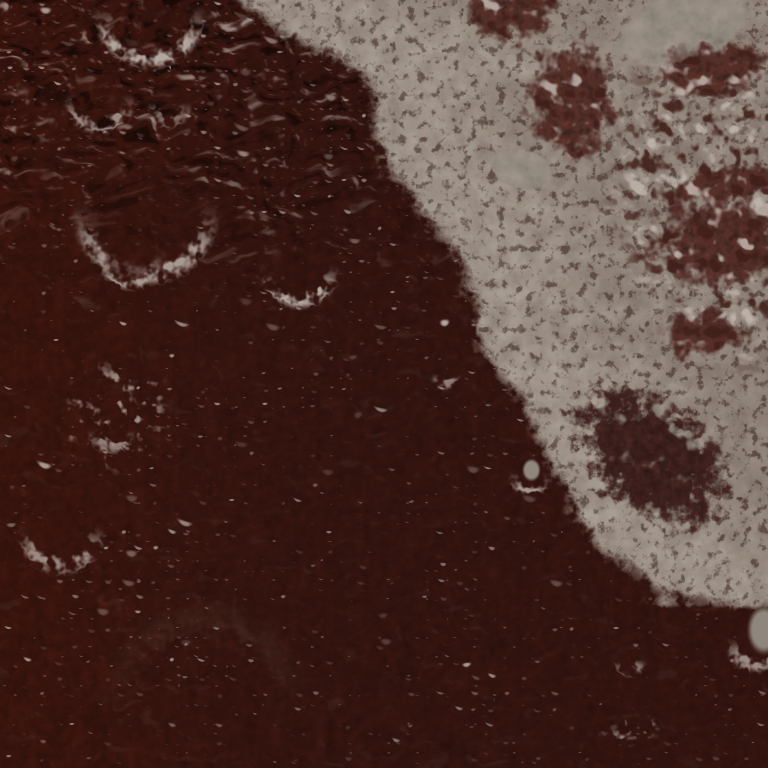
Give the GLSL for this texture, as a WebGL 2 fragment shader.

```glsl
#version 300 es
precision highp float;
// Dark red liquid with glinting bubbles and a diagonal bank of pale foam.
uniform vec2 u_resolution;
out vec4 outColor;

const vec3 LIQUID = vec3(0.195, 0.075, 0.057);
const vec3 RUST = vec3(0.36, 0.17, 0.14);
const vec3 FOAM = vec3(0.66, 0.62, 0.575);
const vec3 SHADE = vec3(0.37, 0.30, 0.27);
const vec3 GLINT = vec3(0.76, 0.72, 0.69);

// Foam outline, from the top edge downwards
const vec2 BANK[14] = vec2[14](
  vec2(0.31, 1), vec2(0.38, 0.948), vec2(0.475, 0.905), vec2(0.485, 0.87),
  vec2(0.5, 0.78), vec2(0.56, 0.713), vec2(0.605, 0.648), vec2(0.628, 0.544),
  vec2(0.677, 0.479), vec2(0.72, 0.388), vec2(0.77, 0.297), vec2(0.84, 0.238),
  vec2(0.92, 0.212), vec2(1.1, 0.2));

// Bubbles: centre, radius, rim strength
const vec4 BUBBLES[12] = vec4[12](
  vec4(0.195, 0.985, 0.065, 1), vec4(0.13, 0.873, 0.04, 0.8),
  vec4(0.219, 0.865, 0.026, 0.6), vec4(0.19, 0.725, 0.085, 0.9),
  vec4(0.17, 0.665, 0.036, 0.9), vec4(0.39, 0.65, 0.044, 1),
  vec4(0.58, 0.512, 0.014, 0.7), vec4(0.69, 0.382, 0.022, 0.9),
  vec4(0.08, 0.31, 0.05, 0.8), vec4(0.82, 0.14, 0.016, 0.7),
  vec4(0.145, 0.44, 0.025, 0.7), vec4(0.985, 0.165, 0.034, 0.8));

// Rusty openings in the foam: centre, radii
const vec4 OPENINGS[6] = vec4[6](
  vec4(0.745, 0.87, 0.055, 0.07), vec4(0.67, 0.99, 0.055, 0.04),
  vec4(0.93, 0.91, 0.07, 0.032), vec4(0.95, 0.685, 0.1, 0.055),
  vec4(0.915, 0.565, 0.045, 0.028), vec4(0.95, 0.76, 0.08, 0.02));

vec2 hash2(vec2 p) {
  vec3 q = fract(p.xyx * vec3(0.1031, 0.103, 0.0973));
  q += dot(q, q.yzx + 33.33);
  return fract((q.xx + q.yz) * q.zy);
}

float corner(vec2 cell, vec2 f) { return dot(hash2(cell) * 2.0 - 1.0, f); }

float gradientNoise(vec2 p) {
  vec2 i = floor(p), f = fract(p), u = f * f * (3.0 - 2.0 * f), e = vec2(1, 0);
  return mix(mix(corner(i, f), corner(i + e, f - e), u.x),
    mix(corner(i + e.yx, f - e.yx), corner(i + 1.0, f - 1.0), u.x), u.y);
}

float fbm(vec2 p) {
  float sum = 0.0, amp = 1.0;
  for (int i = 0; i < 3; i++) {
    sum += amp * gradientNoise(p);
    p = p * 2.03 + 17.0;
    amp *= 0.55;
  }
  return sum;
}

// Positive on lit slopes of a noisy surface
float relief(vec2 p) { return fbm(p) - fbm(p + vec2(0.2, 0.34)); }

float bankX(float y) {
  float x = BANK[0].x;
  for (int i = 0; i < 13; i++) {
    vec2 a = BANK[i], b = BANK[i + 1];
    x += (b.x - a.x) * clamp((a.y - y) / (a.y - b.y), 0.0, 1.0);
  }
  return x;
}

float bankDistance(vec2 p) {
  float slope = (bankX(p.y + 0.015) - bankX(p.y - 0.015)) / 0.03;
  return (p.x - bankX(p.y)) / sqrt(1.0 + slope * slope);
}

// One at the centre of a rotated ellipse, zero on its rim
float ellipse(vec2 p, vec4 e, float angle) {
  vec2 d = p - e.xy;
  float c = cos(angle), s = sin(angle);
  return 1.0 - length(vec2(c * d.x + s * d.y, c * d.y - s * d.x) / e.zw);
}

// Scattered cup-shaped reflections
float glints(vec2 p, float scale, float density) {
  vec2 q = p * scale, cell = floor(q), h = hash2(cell + scale), k = hash2(cell + 71.0);
  vec2 d = fract(q) - 0.35 - 0.3 * h;
  d.y += d.x * (k.y - 0.4) * 0.6 - d.x * d.x;
  float shape = 1.0 - length(d / vec2(0.16 + 0.18 * k.y, 0.09 + 0.08 * h.x));
  return smoothstep(0.0, 0.7, shape) * step(k.x, density) * (0.2 + 0.8 * h.y * h.y);
}

float crescent(vec2 d, float radius, float grain) {
  float r = length(d), width = 0.006 + 0.11 * radius;
  float band = 1.0 - smoothstep(0.3, 1.0, abs(r - radius + 0.012 * grain) / width);
  return band * smoothstep(-0.2, 0.7, -d.y / max(r, 0.001)) * smoothstep(-0.35, 0.25, grain);
}

vec3 liquidColor(vec2 p, float fine) {
  vec3 col = LIQUID + vec3(0.022, 0.002, -0.006) * (1.0 - smoothstep(0.0, 0.5, p.x));
  col *= 1.0 + 0.14 * fbm(p * vec2(35, 22)) + 0.2 * fine;
  // Ripples towards the upper left
  float ripple = smoothstep(0.55, 0.92, p.y + 0.12 * fbm(p * 7.0));
  float light = relief(p * vec2(26, 46) + fbm(p * 14.0));
  col *= 1.0 - 0.5 * ripple * smoothstep(0.05, 0.5, -light);
  float busy = 0.15 + 0.3 * ripple + 0.2 * smoothstep(0.0, 0.4, fbm(p * 6.0));
  float sparks = max(glints(p, 27.0, busy * 0.4), 0.8 * glints(p + 0.31, 48.0, busy));
  sparks = max(sparks, 0.4 * glints(p, 80.0, busy));
  sparks = max(sparks, mix(0.06, 0.75, ripple) * smoothstep(0.16, 0.75, light));
  float grain = relief(p * 42.0);
  for (int i = 0; i < 12; i++) {
    vec4 b = BUBBLES[i];
    vec2 d = p - b.xy;
    float inside = 1.0 - smoothstep(0.8, 1.0, length(d) / b.z);
    sparks = max(sparks * (1.0 - 0.6 * inside), b.w * crescent(d, b.z, grain));
  }
  // Broken froth and a dim submerged bubble
  float froth = max(ellipse(p, vec4(0.15, 0.46, 0.08, 0.09), -0.6), ellipse(p, vec4(0.82, 0.05, 0.05, 0.03), 0.2));
  sparks = max(sparks, 0.8 * smoothstep(0.0, 0.5, froth) * smoothstep(0.15, 0.6, grain));
  vec2 d = p - vec2(0.265, 0.08);
  float ring = 1.0 - smoothstep(0.0, 0.03, abs(length(d) - 0.115 + 0.02 * grain));
  col += vec3(0.04, 0.06, 0.05) * ring * smoothstep(-0.03, 0.1, d.y) * (0.6 + grain);
  return mix(col, GLINT, 0.9 * sparks);
}

vec3 foamColor(vec2 p, float depth, float fine) {
  float mottled = fbm(p * 38.0), light = relief(p * 30.0);
  float dim = 0.16 + 0.2 * smoothstep(0.06, 0.22, depth) + 0.3 * mottled;
  vec3 col = mix(FOAM, SHADE, clamp(dim + 0.75 * smoothstep(0.02, 0.5, fine), 0.0, 1.0));
  // Smooth skins of large bubbles
  float skin = max(ellipse(p, vec4(0.89, 0.965, 0.1, 0.05), 0.3), ellipse(p, vec4(0.68, 0.78, 0.045, 0.028), -0.3));
  col = mix(col, FOAM * (0.88 + 0.15 * mottled), 0.9 * smoothstep(0.0, 0.2, skin));
  // Lumps and rusty openings
  float open = -1.0;
  for (int i = 0; i < 6; i++) open = max(open, ellipse(p, OPENINGS[i], 0.15));
  float rust = smoothstep(-0.15, 0.3, open + 0.7 * mottled);
  float rough = max(rust, smoothstep(0.0, 0.4, ellipse(p, vec4(0.95, 0.73, 0.18, 0.25), 0.3)));
  col = mix(col, mix(LIQUID, RUST, 0.5 + fine), 0.85 * rust);
  col = mix(col, RUST * 0.7, 0.9 * rough * smoothstep(0.08, 0.42, -light));
  col = mix(col, GLINT, 0.85 * rough * smoothstep(0.12, 0.55, light));
  // Deep dark hollow
  float hollow = ellipse(p, vec4(0.85, 0.405, 0.115, 0.072), -0.65) + 0.4 * mottled + 0.35 * fine;
  vec3 pit = mix(vec3(0.23, 0.12, 0.11), FOAM * 0.8, smoothstep(0.15, 0.7, light));
  return mix(col, pit * (1.0 + 0.4 * fine), smoothstep(-0.1, 0.3, hollow));
}

void main() {
  vec2 p = gl_FragCoord.xy / u_resolution;
  float fine = fbm(p * 85.0), depth = bankDistance(p);
  float edge = depth + 0.014 * fbm(p * 26.0) + 0.014 * fine;
  vec3 col = mix(liquidColor(p, fine), foamColor(p, depth, fine), smoothstep(-0.008, 0.012, edge));
  // Loose pale bubbles
  float loose = max(ellipse(p, vec4(0.692, 0.388, 0.013, 0.016), 0.0), ellipse(p, vec4(0.995, 0.18, 0.024, 0.035), 0.0));
  outColor = vec4(mix(col, FOAM * 0.85, smoothstep(0.0, 0.4, loose)), 1);
}
```
